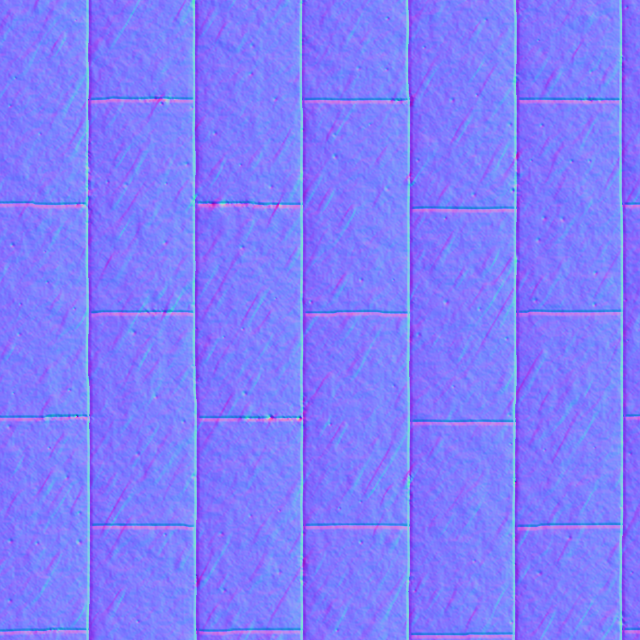
This texture map is drawn by a WebGL 2 fragment shader. Its source:

```glsl
#version 300 es
precision highp float;
// Normal map of upright paving bricks: six columns, three bricks tall, every
// other column shifted by half a brick. Bevel slopes come from edge distances,
// surface slopes from a noise height field; red holds y tilt, green x tilt.
uniform vec2 u_resolution;
out vec4 fragColor;

float hash(vec2 p) {
  vec3 q = fract(p.xyx * vec3(0.1031, 0.1030, 0.0973));
  q += dot(q, q.yzx + 33.33);
  return fract((q.x + q.y) * q.z);
}

float noise(vec2 p) {
  vec2 i = floor(p), f = fract(p);
  f = f * f * (3.0 - 2.0 * f);
  return mix(mix(hash(i), hash(i + vec2(1, 0)), f.x),
             mix(hash(i + vec2(0, 1)), hash(i + vec2(1, 1)), f.x), f.y);
}

// Sparse round dents, at most one per grid cell
float pits(vec2 p) {
  vec2 cell = floor(p * 22.0), f = fract(p * 22.0);
  vec2 center = 0.25 + 0.5 * vec2(hash(cell + 7.0), hash(cell + 19.0));
  float radius = mix(0.035, 0.075, hash(cell + 31.0));
  vec2 d = (f - center) / radius;
  return step(0.8, hash(cell + 53.0)) * radius * exp(-dot(d, d));
}

// Grain, soft lumps and slanted trowel streaks
float surfaceHeight(vec2 p) {
  vec2 slanted = vec2(p.x * 0.87 - p.y * 0.5, p.x * 0.5 + p.y * 0.87);
  float h = 0.0016 * noise(p * 38.0);
  h += 0.0014 * noise(p * 85.0 + 11.0);
  h += 0.0008 * noise(p * 170.0 + 37.0);
  h += 0.0004 * noise(p * 310.0 + 71.0);
  float streak = noise(slanted * vec2(70.0, 20.0) + 5.0);
  h += 0.0016 * smoothstep(0.55, 0.9, streak);
  return h - 0.03 * pits(p);
}

// Bevel weight: full beside the joint, gone past the given width
float bevel(float d, float width, float pixel) {
  return smoothstep(0.0, pixel, d) * (1.0 - smoothstep(width * 0.4, width * 1.3, d));
}

void main() {
  vec2 p = gl_FragCoord.xy / u_resolution;
  float pixel = 0.8 / u_resolution.y;

  // Uneven joints: gentle wobble plus small sudden steps
  vec2 wobble = 0.0016 * (vec2(noise(p * 24.0), noise(p * 24.0 + 40.0)) - 0.5);
  wobble.x += 0.0018 * smoothstep(0.47, 0.53, noise(p * vec2(5.0, 4.0) + 3.0));
  wobble.y += 0.0018 * smoothstep(0.47, 0.53, noise(p * vec2(9.0, 4.0) + 17.0));
  vec2 q = p + wobble - 0.0009;

  // Brick layout
  float across = q.x * 6.0 + 0.164;
  float column = mod(floor(across), 6.0);
  float u = fract(across);
  float shift = 0.035 + 0.5 * mod(column, 2.0) + 0.03 * (hash(vec2(column, 4.0)) - 0.5);
  float v = fract(q.y * 3.0 - shift);
  float left = u / 6.0, right = (1.0 - u) / 6.0;
  float bottom = v / 3.0, top = (1.0 - v) / 3.0;

  // Bevels: narrow and steep on the right, wide and soft on the left
  float wear = 0.75 + 0.5 * noise(vec2(column * 9.0, p.y * 45.0));
  float rightBevel = bevel(right, 0.0042, pixel);
  float leftBevel = bevel(left, 0.005, pixel);
  float bottomBevel = bevel(bottom, 0.0042, pixel);
  float topBevel = bevel(top, 0.0058, pixel);
  vec2 tilt = vec2(0.0, mix(-0.1, 0.07, u));
  tilt.y += wear * (0.72 * rightBevel - 0.32 * leftBevel);
  tilt.y += 0.18 * exp(-right / 0.006) - 0.24 * exp(-left / 0.01);
  tilt.x += (0.58 * topBevel - 0.8 * bottomBevel) * (1.0 - rightBevel) * (1.0 - leftBevel);
  tilt.x += 0.1 * exp(-top / 0.008) - 0.1 * exp(-bottom / 0.006);

  // Surface slopes by central differences, rougher where edges are chipped
  vec2 e = vec2(0.0012, 0.0);
  vec2 slope = vec2(surfaceHeight(p + e.yx) - surfaceHeight(p - e.yx),
                    surfaceHeight(p + e.xy) - surfaceHeight(p - e.xy)) / (2.0 * e.x);
  float chipped = smoothstep(0.68, 0.8, noise(p * vec2(12.0, 32.0) + 90.0));
  float edge = min(min(left, right), min(top, bottom));
  tilt -= slope * (0.8 + 2.5 * chipped * exp(-edge / 0.004));

  vec3 normal = normalize(vec3(tilt, 1.0));
  fragColor = vec4(normal * 0.5 + 0.5, 1.0);
}
```
